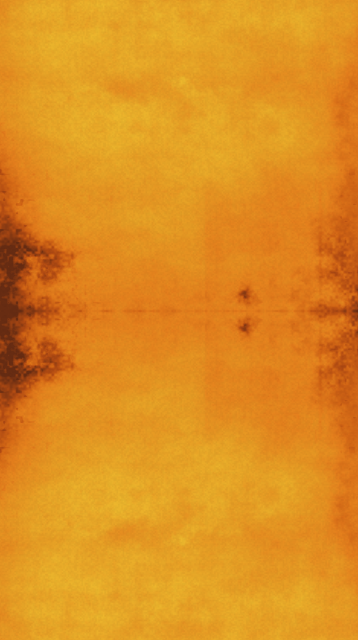
Reproduce this texture procedurally as a Shadertoy shader.

```glsl
// Aged amber paper, mirrored about a horizontal crease, with scorched sides.
// Soft blobs lay out the stains, layered noise breaks them up, and the summed
// stain depth is mapped through a yellow to brown colour ramp.

float hash(vec2 p) {
    return fract(sin(dot(p, vec2(127.1, 311.7))) * 43758.5453);
}

float noise(vec2 p) {
    vec2 i = floor(p), f = fract(p);
    f = f * f * (3.0 - 2.0 * f);
    return mix(mix(hash(i), hash(i + vec2(1, 0)), f.x),
               mix(hash(i + vec2(0, 1)), hash(i + vec2(1, 1)), f.x), f.y);
}

float fbm(vec2 p) {
    float sum = 0.0, amp = 0.5;
    for (int i = 0; i < 5; i++) {
        sum += amp * noise(p);
        p = mat2(1.6, 1.2, -1.2, 1.6) * p + 7.3;
        amp *= 0.55;
    }
    return sum / 1.06;
}

// Soft elliptical stain
float blob(vec2 p, vec2 center, vec2 radius) {
    vec2 k = (p - center) / radius;
    return exp(-dot(k, k));
}

// Stain depth to colour: 0 is clean yellow, 1 is rust, above that is brown
vec3 ramp(float s) {
    vec3 c = mix(vec3(0.91, 0.70, 0.17), vec3(0.89, 0.61, 0.14), clamp(s / 0.22, 0.0, 1.0));
    c = mix(c, vec3(0.88, 0.49, 0.11), clamp((s - 0.22) / 0.38, 0.0, 1.0));
    c = mix(c, vec3(0.81, 0.39, 0.08), clamp((s - 0.60) / 0.22, 0.0, 1.0));
    c = mix(c, vec3(0.69, 0.29, 0.07), clamp((s - 0.82) / 0.20, 0.0, 1.0));
    return mix(c, vec3(0.40, 0.17, 0.07), clamp((s - 1.02) / 0.45, 0.0, 1.0));
}

void mainImage(out vec4 fragColor, in vec2 fragCoord) {
    vec2 uv = fragCoord / iResolution.xy;
    // x across the sheet, y as distance from the crease
    vec2 p = vec2(uv.x, abs(uv.y - 0.514));
    vec2 q = vec2(p.x * iResolution.x / iResolution.y, p.y);

    float cloud = fbm(q * 11.0 + 3.0) - 0.5;
    float mottle = fbm(q * 38.0 + 17.0) - 0.5;
    float fibre = fbm(q * vec2(14.0, 42.0) + 41.0) - 0.5;
    float speck = noise(q * 230.0) - 0.5;
    vec2 w = p + vec2(0.16, 0.07) * vec2(cloud, mottle);

    // Broad orange belt and the cleaner yellow bands beyond it
    float s = 0.17 + 0.30 * exp(-pow(w.y / 0.15, 2.0));
    s += 0.20 * blob(w, vec2(0.74, 0.15), vec2(0.20, 0.09));
    s += 0.14 * blob(w, vec2(0.34, 0.03), vec2(0.22, 0.07));
    s += 0.12 * blob(w, vec2(0.15, 0.22), vec2(0.13, 0.07));
    s += 0.13 * blob(w, vec2(0.42, 0.355), vec2(0.28, 0.018));
    s += 0.10 * blob(w, vec2(0.82, 0.39), vec2(0.16, 0.07));
    s -= 0.13 * blob(w, vec2(0.46, 0.27), vec2(0.38, 0.06));
    s -= 0.12 * blob(w, vec2(0.42, 0.43), vec2(0.30, 0.05));
    s -= 0.08 * blob(w, vec2(0.42, 0.15), vec2(0.12, 0.03));

    // Burnt side margins
    float nearCrease = exp(-pow(p.y / 0.25, 4.0));
    s += mix(0.24, 0.48, nearCrease) * exp(-max(w.x, 0.0) / mix(0.06, 0.10, nearCrease));
    s += 0.42 * exp(-max(1.0 - w.x, 0.0) / 0.075);
    s += 0.22 * blob(w, vec2(0.0, 0.20), vec2(0.09, 0.08));

    // Brown scorch patches, rough at their rims
    float scorch = 0.62 * blob(w, vec2(0.07, 0.085), vec2(0.10, 0.030));
    scorch += 0.45 * blob(w, vec2(0.05, 0.0), vec2(0.14, 0.020));
    scorch += 0.38 * blob(w, vec2(0.0, 0.06), vec2(0.06, 0.11));
    scorch += 0.58 * blob(w, vec2(0.98, 0.01), vec2(0.08, 0.035));
    scorch += 0.32 * blob(w, vec2(0.94, 0.09), vec2(0.05, 0.045));
    scorch += 0.42 * blob(p, vec2(0.69, 0.025), vec2(0.025, 0.014)) * (0.8 + 2.0 * mottle);
    s += scorch * (1.0 + 1.2 * mottle + 0.7 * speck);

    // Faint vertical seams and the central crease
    float seamFade = 1.0 - smoothstep(0.17, 0.24, p.y);
    s += 0.07 * seamFade * smoothstep(0.570, 0.576, p.x) * exp(-max(p.x - 0.573, 0.0) / 0.07);
    s += 0.09 * seamFade * blob(p, vec2(0.895, p.y), vec2(0.006, 1.0));
    s += 0.10 * exp(-p.y / 0.003) * (0.6 + 1.5 * noise(vec2(q.x * 70.0, 2.0)));

    // Paper mottling, fibres and grain
    s += 0.36 * cloud + 0.26 * mottle + 0.18 * fibre;
    float pits = smoothstep(0.80, 0.97, noise(q * 150.0 + 9.0));
    s += pits * (0.04 + 0.22 * (exp(-p.x / 0.2) + 0.5 * exp(-(1.0 - p.x) / 0.1)) * nearCrease);
    s += 0.08 * speck;

    vec3 color = ramp(max(s, 0.0));
    color *= 1.0 + 0.05 * (noise(q * 420.0 + 5.0) - 0.5);
    fragColor = vec4(color, 1.0);
}
```
